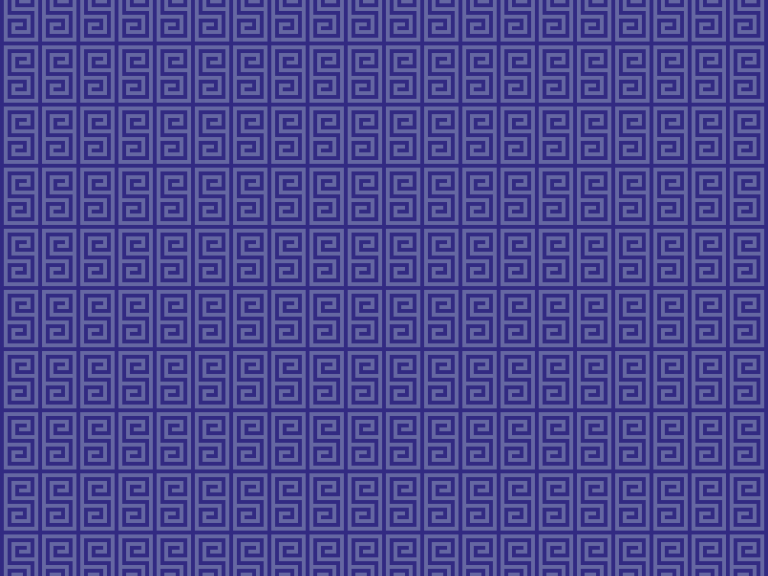
Give the GLSL for this pattern, as a WebGL 2 fragment shader.

```glsl
#version 300 es
precision highp float;
// Greek key panels: two linked square spirals per framed tile, in two violets.

#define UNITS_ACROSS 201.0          // line widths across the canvas
#define TILE vec2(10.0, 16.0)       // tile size in line widths
#define SPIRAL_ARMS 6
#define FIRST_ARM 6.0               // length of the outermost arms
#define EDGE_PIXELS 1.0             // width of the smoothed edge
#define LIGHT_VIOLET vec3(0.397, 0.403, 0.635)
#define DARK_VIOLET vec3(0.196, 0.166, 0.510)

uniform vec2 u_resolution;
out vec4 fragColor;

// Share of a square of side w, centred on p, covered by the box lo..hi.
float boxCoverage(vec2 p, vec2 lo, vec2 hi, float w) {
  vec2 overlap = min(p + 0.5 * w, hi) - max(p - 0.5 * w, lo);
  overlap = clamp(overlap / w, 0.0, 1.0);
  return overlap.x * overlap.y;
}

// Square spiral wound clockwise and inward from the left end of the middle bar.
float spiralCoverage(vec2 p, float w) {
  vec2 corner = vec2(2.0, 8.0);
  vec2 heading = vec2(0.0, -1.0);
  float total = 0.0;
  for (int i = 0; i < SPIRAL_ARMS; i++) {
    float armLength = FIRST_ARM - 2.0 * float(i / 2);
    vec2 first = corner + heading;
    vec2 last = corner + heading * armLength;
    total += boxCoverage(p, min(first, last), max(first, last) + 1.0, w);
    corner = last;
    heading = vec2(-heading.y, heading.x);
  }
  return total;
}

void main() {
  // Line-width units, y downward, with a grid crossing at the canvas centre.
  float unitsPerPixel = UNITS_ACROSS / u_resolution.x;
  vec2 p = (gl_FragCoord.xy - 0.5 * u_resolution) * unitsPerPixel;
  p.y = -p.y;
  float w = EDGE_PIXELS * unitsPerPixel;

  // Tiles wrap along the middle of the dark grid lines.
  vec2 cell = mod(p, TILE) + 0.5;

  // Light panel, less the middle bar and the spiral at each of its ends.
  float light = boxCoverage(cell, vec2(1.0), TILE, w);
  light -= boxCoverage(cell, vec2(2.0, 8.0), vec2(9.0, 9.0), w);
  light -= spiralCoverage(cell, w);
  light -= spiralCoverage(TILE + 1.0 - cell, w);

  fragColor = vec4(mix(DARK_VIOLET, LIGHT_VIOLET, clamp(light, 0.0, 1.0)), 1.0);
}
```
